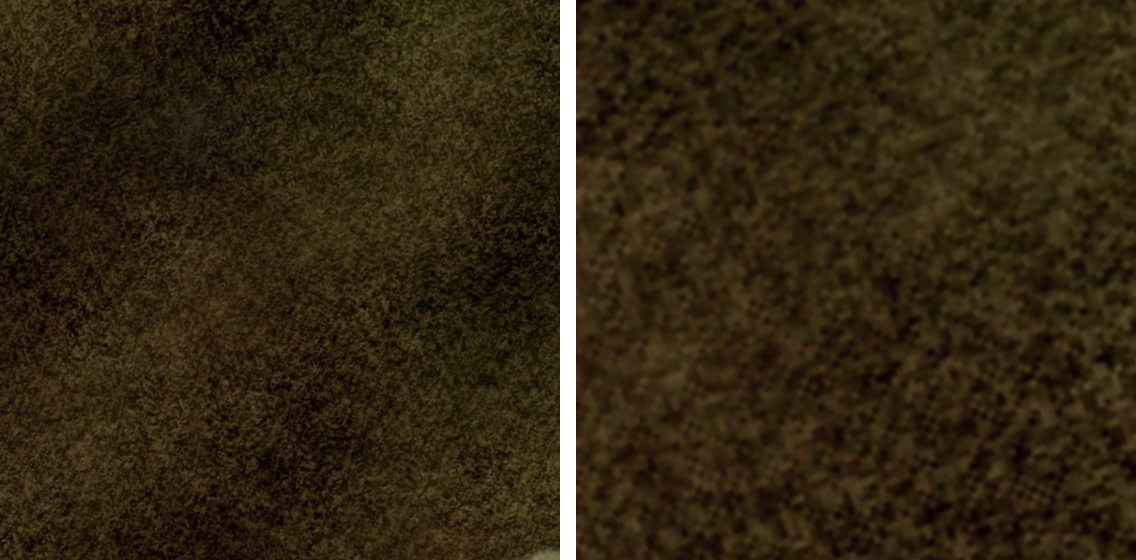
Left, the full canvas; right, a detail of the centre.
Reproduce this texture procedurally as a WebGL 1 fragment shader.

```glsl
precision highp float;
// Dark mossy brown earth: broad shaded patches under a fine, fibrous grain.
uniform vec2 u_resolution;

const vec3 MID_BROWN = vec3(0.176, 0.132, 0.050);   // colour at average tone
const vec3 TONE_STEP = vec3(0.069, 0.064, 0.034);   // change per unit of tone
const vec3 WARM_BEND = vec3(0.0, 0.0, 0.006);       // greyer at both extremes
const vec3 OLIVE_SHIFT = vec3(-0.012, 0.009, -0.004);
const vec3 GREY_PATCH = vec3(0.205, 0.165, 0.105);
const vec3 PALE_CORNER = vec3(0.46, 0.44, 0.31);

const float BAND_WIDTH = 0.92;    // period of the diagonal light and dark bands
const float BAND_SHIFT = 0.10;
const float BAND_GAIN = 0.50;
const float PATCH_SCALE = 4.0;    // cells across the canvas
const float PATCH_GAIN = 0.85;
const float CLUMP_SCALE = 34.0;
const float CLUMP_GAIN = 0.42;
const float FIBRE_SCALE = 145.0;
const float FIBRE_STRETCH = 0.62;
const float FIBRE_ANGLE = 0.70;
const float FIBRE_GAIN = 0.95;
const float GRAIN_SCALE = 235.0;
const float GRAIN_GAIN = 1.30;
const float CURL = 0.007;         // how far the fibres are bent
const float TINT_GAIN = 0.011;

float hash(vec2 p) {
  return fract(sin(dot(p, vec2(127.1, 311.7))) * 43758.5453);
}

// Smooth value noise from -1 to 1
float noise(vec2 p) {
  vec2 cell = floor(p);
  vec2 f = fract(p);
  f = f * f * (3.0 - 2.0 * f);
  float low = mix(hash(cell), hash(cell + vec2(1.0, 0.0)), f.x);
  float high = mix(hash(cell + vec2(0.0, 1.0)), hash(cell + 1.0), f.x);
  return 2.0 * mix(low, high, f.y) - 1.0;
}

mat2 rotation(float angle) {
  float c = cos(angle);
  float s = sin(angle);
  return mat2(c, -s, s, c);
}

// Layered noise for clouds and patches
float fbm(vec2 p) {
  float sum = 0.0;
  float weight = 0.62;
  for (int i = 0; i < 4; i++) {
    sum += weight * noise(p);
    p = rotation(0.6) * p * 2.03 + 17.3;
    weight *= 0.62;
  }
  return sum;
}

// Soft round spot, 1 at its centre
float spot(vec2 p, vec2 centre, vec2 radius) {
  vec2 d = (p - centre) / radius;
  return exp(-dot(d, d));
}

// Short bent fibres and crumbs
float fineGrain(vec2 p) {
  vec2 bend = vec2(noise(p * 48.0), noise(p * 48.0 + 71.0));
  vec2 q = rotation(FIBRE_ANGLE) * (p + CURL * bend);
  float fibre = noise(q * FIBRE_SCALE * vec2(FIBRE_STRETCH, 1.0) + 9.0);
  float crumb = noise(rotation(0.35) * p * GRAIN_SCALE + 31.0);
  return FIBRE_GAIN * fibre + GRAIN_GAIN * crumb;
}

void main() {
  vec2 p = gl_FragCoord.xy / u_resolution;

  // Broad light and shade
  float across = p.y - p.x - BAND_SHIFT + 0.08 * noise(p * 3.0 + 5.0);
  float band = cos(6.28318 * across / BAND_WIDTH);
  float patches = fbm(p * PATCH_SCALE + 23.0);
  float clumps = fbm(p * CLUMP_SCALE + 41.0);

  // Grain is a little stronger in some areas than in others
  float roughness = 1.0 + 0.25 * noise(p * 7.0 + 63.0);
  float tone = BAND_GAIN * band + PATCH_GAIN * patches + CLUMP_GAIN * clumps;
  float grain = fineGrain(p) * roughness;
  tone = clamp(tone + grain, -2.1, 2.8);

  vec3 colour = MID_BROWN + TONE_STEP * tone + WARM_BEND * tone * tone;

  // Olive towards the upper right, rusty in the dark hollows, mottled all over
  float olive = smoothstep(0.7, 1.7, p.x + p.y) - 0.35 + 0.5 * noise(p * 5.0 + 87.0);
  colour += OLIVE_SHIFT * olive;
  vec2 tintPoint = p * 120.0;
  colour += TINT_GAIN * vec3(noise(tintPoint), noise(tintPoint + 13.0), noise(tintPoint + 29.0));

  // Worn grey patch and pale stone at the lower right corner
  float worn = spot(p, vec2(0.35, 0.78), vec2(0.075, 0.06));
  colour = mix(colour, GREY_PATCH + 0.6 * TONE_STEP * grain, 0.65 * worn);
  float stone = spot(p, vec2(0.985, -0.005), vec2(0.06, 0.028)) + 0.08 * clumps;
  colour = mix(colour, PALE_CORNER + 0.5 * TONE_STEP * grain, smoothstep(0.25, 0.85, stone));

  gl_FragColor = vec4(clamp(colour, 0.0, 1.0), 1.0);
}
```
